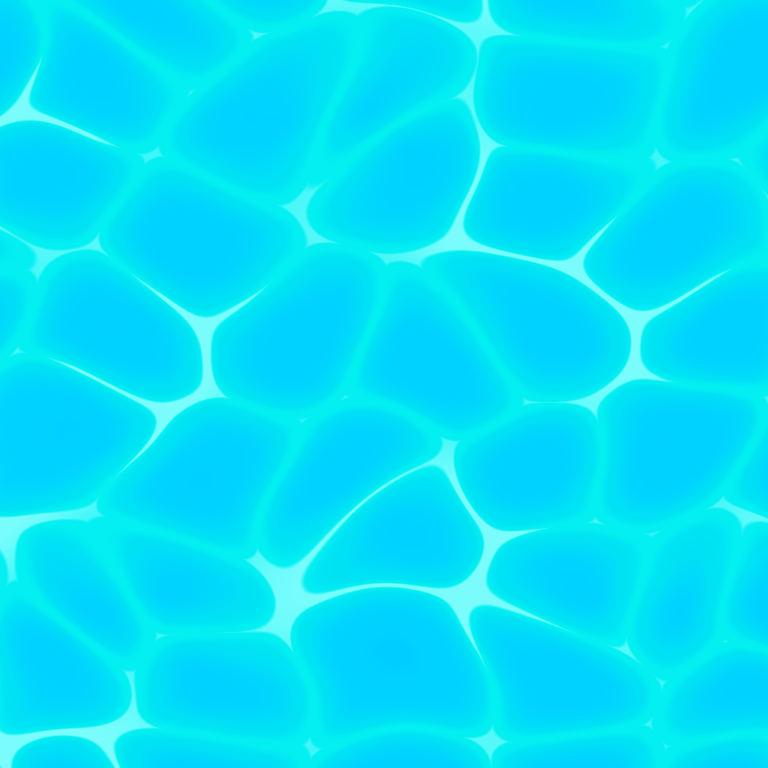
This texture is drawn by a WebGL 1 fragment shader. Its source:

```glsl
precision highp float;
// Sunlit pool water: rounded blue cells parted by a web of pale caustic light.
// Cellular noise with a soft-minimum border rounds the corners and fills the
// junctions; layered sines bend the web and vary its brightness.
uniform vec2 u_resolution;

vec2 hash2(vec2 cell) {
  vec2 s = vec2(dot(cell, vec2(127.1, 311.7)), dot(cell, vec2(269.5, 183.3)));
  return fract(sin(s) * 43758.55);
}

// Slow wave pattern, roughly -1 to 1
float waves(vec2 p) {
  return 0.5 * sin(p.x * 1.7 + 1.3 * sin(p.y * 1.1 + 0.6))
       + 0.5 * sin(p.y * 2.1 - p.x * 0.8 + 1.5 * sin(p.x * 1.3 + 2.0));
}

// Soft gap between the nearest cell and all others:
// large inside cells, zero on borders, negative where three cells meet
float cellGap(vec2 p) {
  const float SHARPNESS = 9.0;
  vec2 base = floor(p);
  float nearest = 9.0;
  float total = 0.0;
  for (int y = -2; y <= 2; y++) {
    for (int x = -2; x <= 2; x++) {
      vec2 cell = base + vec2(float(x), float(y));
      vec2 center = cell + 0.5 + 0.86 * (hash2(cell) - 0.5);
      float d = length(p - center);
      nearest = min(nearest, d);
      total += exp(-SHARPNESS * d);
    }
  }
  float others = total * exp(SHARPNESS * nearest) - 1.0;
  return -log(max(others, 0.0001)) / SHARPNESS;
}

void main() {
  vec2 uv = gl_FragCoord.xy / min(u_resolution.x, u_resolution.y);

  // Cells are a little wider than tall, with gently bent borders
  vec2 p = uv * vec2(5.0, 6.2) + vec2(3.0, 7.0);
  p += 0.10 * sin(p.yx * vec2(2.3, 2.7) + vec2(0.4, 1.9));
  p += 0.03 * sin(p.yx * vec2(6.1, 5.3) + vec2(2.2, 0.7));
  float gap = cellGap(p);

  // Deep blue centres fade to turquoise rims of uneven width
  float rim = 1.0 - smoothstep(0.04, 0.47, gap + 0.07 * waves(p * 1.4 + 4.0));
  vec3 color = mix(vec3(0.0, 0.825, 1.0), vec3(0.0, 0.893, 0.952), rim);
  color = mix(color, vec3(0.0, 0.80, 1.0), smoothstep(0.65, 0.95, gap));

  // Cyan web along the borders
  float web = 1.0 - smoothstep(0.02, 0.12, gap);
  color = mix(color, vec3(0.01, 0.938, 0.95), web);

  // Pale light: fine lines and filled junctions, strong only in places
  float light = smoothstep(-0.45, 0.65, waves(p * 1.15 + vec2(1.0, 3.0)));
  float reach = mix(-0.075, 0.022, light);
  float glint = 1.0 - smoothstep(reach - 0.012, reach + 0.022, gap);
  color = mix(color, vec3(0.48, 0.99, 0.99), glint * mix(0.5, 1.0, light));

  gl_FragColor = vec4(color, 1.0);
}
```
